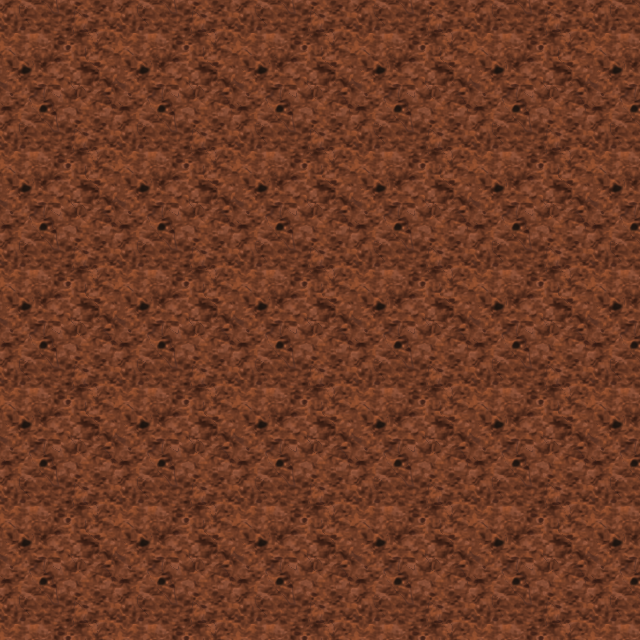
This texture is drawn by a Shadertoy shader. Its source:

```glsl
// Rough reddish-brown earth: a seamless tile of small clods, fine creases and dark pits.

// Integer hash of a lattice cell, 0..1
float hash(vec2 cell, float seed) {
    uvec3 v = uvec3(cell.x, cell.y, seed) * 1664525u + 1013904223u;
    v.x += v.y * v.z; v.y += v.z * v.x; v.z += v.x * v.y;
    v ^= v >> 16u;
    v.x += v.y * v.z; v.y += v.z * v.x;
    return float((v.x ^ v.y) >> 8u) / 16777216.0;
}

// Value noise that repeats every unit of t
float noise(vec2 t, vec2 cells, float seed) {
    vec2 p = t * cells, i = floor(p), f = p - i;
    f = f * f * f * (f * (f * 6.0 - 15.0) + 10.0);
    vec2 a = mod(i, cells), b = mod(i + 1.0, cells);
    return mix(mix(hash(a, seed), hash(vec2(b.x, a.y), seed), f.x),
               mix(hash(vec2(a.x, b.y), seed), hash(b, seed), f.x), f.y);
}

// Flattened lumps, a few slanted, with finer grit on top
float soilHeight(vec2 t) {
    vec2 slant = vec2(t.x, t.y - t.x);
    return 0.05 * noise(t, vec2(4, 5), 1.0)
         + 0.24 * noise(t, vec2(10, 16), 2.0)
         + 0.15 * noise(slant, vec2(13, 15), 3.0)
         + 0.29 * noise(t, vec2(21, 30), 4.0)
         + 0.27 * noise(t, vec2(36, 45), 5.0);
}

// Soft-edged hollow, wrapped around the tile
float pit(vec2 t, vec2 centre, vec2 radius) {
    vec2 d = fract(t - centre + 0.5) - 0.5;
    return 1.0 - smoothstep(0.45, 1.3, length(d / radius));
}

void mainImage(out vec4 fragColor, in vec2 fragCoord) {
    vec2 uv = fragCoord / iResolution.xy;
    vec2 t = vec2(uv.x, 1.0 - uv.y) * 5.416;

    // Bend the tile so that lumps and pits lose their straight edges
    vec2 bend = vec2(noise(t, vec2(16), 6.0), noise(t, vec2(16), 7.0)) - 0.5;
    vec2 w = t + 0.032 * bend;
    float h = soilHeight(w);
    float relief = h - soilHeight(w - vec2(0.005, 0.013));

    // Earth tones from hollow to crest, the crests drifting from orange to pink
    vec3 crest = mix(vec3(0.54, 0.29, 0.17), vec3(0.53, 0.305, 0.21),
                     smoothstep(0.3, 0.7, noise(t, vec2(14, 17), 8.0)));
    vec3 color = mix(vec3(0.22, 0.11, 0.07), vec3(0.34, 0.18, 0.115), smoothstep(0.18, 0.38, h));
    color = mix(color, vec3(0.435, 0.235, 0.148), smoothstep(0.33, 0.50, h));
    color = mix(color, crest, smoothstep(0.48, 0.66, h));
    color *= 1.0 + 0.5 * relief;

    // Thin greyish creases, broken into short runs
    float ridge = abs(noise(vec2(w.x, w.y - w.x), vec2(9, 10), 9.0) - 0.5);
    float crease = (1.0 - smoothstep(0.0, 0.06, ridge)) * smoothstep(0.45, 0.7, noise(t, vec2(11), 10.0));
    color = mix(color, vec3(0.27, 0.16, 0.13), 0.5 * crease);

    // Scattered small pits
    float hollow = 0.0;
    for (float k = 0.0; k < 16.0; k++) {
        vec2 centre = vec2(hash(vec2(k, 1), 11.0), hash(vec2(k, 2), 11.0));
        float size = mix(0.014, 0.024, hash(vec2(k, 3), 11.0));
        hollow = max(hollow, 0.65 * pit(w, centre, size * vec2(1.7, 1.0)));
    }
    color = mix(color, vec3(0.17, 0.08, 0.06), hollow);

    // Two deep pits that mark each repeat
    float deep = max(pit(w, vec2(0.22, 0.585), vec2(0.042, 0.033)),
                     pit(w, vec2(0.367, 0.931), vec2(0.045, 0.036)));
    color = mix(color, vec3(0.09, 0.065, 0.05), 0.9 * deep);

    // Fine grain
    color *= 0.93 + 0.16 * noise(t, vec2(58), 12.0);
    fragColor = vec4(color, 1.0);
}
```
